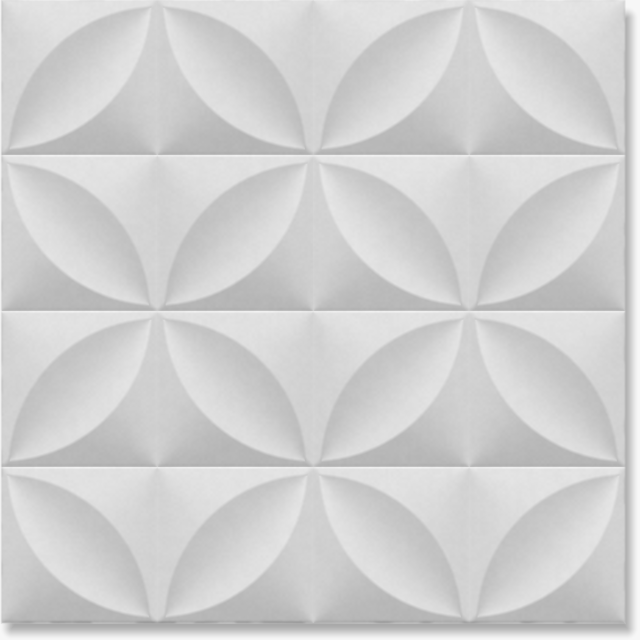
Reproduce this pattern procedurally as a WebGL 1 fragment shader.

```glsl
precision highp float;
// Moulded white wall panel: a 4 by 4 grid of cells, each pressed with a
// diagonal leaf whose direction alternates. Leaves are two crossing discs,
// shaded as bowls lit from above; the corners around them are shaded as fans.

uniform vec2 u_resolution;

float hash(vec2 p) {
  return fract(sin(dot(p, vec2(127.1, 311.7))) * 43758.55);
}

float noise(vec2 p) {
  vec2 i = floor(p);
  vec2 f = fract(p);
  f = f * f * (3.0 - 2.0 * f);
  return mix(mix(hash(i), hash(i + vec2(1.0, 0.0)), f.x),
             mix(hash(i + vec2(0.0, 1.0)), hash(i + 1.0), f.x), f.y);
}

// Signed distance to an axis-aligned box
float boxDistance(vec2 p, vec2 center, vec2 halfSize) {
  vec2 d = abs(p - center) - halfSize;
  return length(max(d, 0.0)) + min(max(d.x, d.y), 0.0);
}

// 0 along the vertical side of a corner, 1 along the horizontal side
float fanAngle(vec2 fromCorner) {
  return atan(fromCorner.x, fromCorner.y + 1e-4) / 1.5708;
}

float bell(float x, float width) {
  return exp(-x * x / (width * width));
}

// Brightness of one cell; p runs 0..1 with the leaf along the rising diagonal
float cellShade(vec2 p, float edge) {
  vec2 lowCorner = vec2(1.0 - p.x, p.y);
  vec2 highCorner = vec2(p.x, 1.0 - p.y);
  float fromUpperRim = 0.952 - length(lowCorner);
  float fromLowerRim = 0.960 - length(highCorner);

  // Fans: grey below the leaf, bright above it
  float lowFan = mix(0.81, 0.72, smoothstep(0.05, 0.95, fanAngle(lowCorner)));
  float highFan = mix(0.825, 0.885, smoothstep(0.0, 0.9, fanAngle(highCorner)));
  lowFan += 0.01 * smoothstep(0.1, 0.7, p.y);
  float side = smoothstep(-0.03, 0.03, p.y - p.x);
  float shade = mix(lowFan, highFan, side);

  // Bowl: dark under the upper rim, bright against the lower rim
  float across = clamp(fromUpperRim / max(fromUpperRim + fromLowerRim, 0.01), 0.0, 1.0);
  float bowl = mix(0.76, 0.885, smoothstep(0.0, 1.0, across));
  bowl += 0.03 * (p.y - 0.5);
  float leaf = smoothstep(-edge, edge, min(fromUpperRim, fromLowerRim));
  return mix(shade, bowl, leaf);
}

void main() {
  vec2 uv = gl_FragCoord.xy / u_resolution;
  float pixel = 1.0 / min(u_resolution.x, u_resolution.y);
  vec2 grid = (uv - vec2(0.002, 0.0262)) / 0.2437;
  vec2 cell = clamp(floor(grid), 0.0, 3.0);
  vec2 p = clamp(grid - cell, 0.0, 1.0);

  // Mirror every other cell so the leaves join into rings
  float rising = mod(cell.x + cell.y, 2.0);
  vec2 mirrored = vec2(mix(1.0 - p.x, p.x, rising), p.y);
  float shade = cellShade(mirrored, max(0.014, pixel * 3.0));
  shade += 0.012 * (hash(cell + 3.0) - 0.5);

  // Seams: a bright lip under each horizontal joint, a faint vertical one
  vec2 seam = fract(grid + 0.5) - 0.5;
  float lip = bell(seam.y + 0.003, 0.007) * (0.4 + 0.4 * sin(3.1416 * p.x));
  shade = mix(shade, 0.96, lip);
  shade -= 0.02 * bell(seam.y - 0.013, 0.01);
  shade += 0.007 * bell(seam.x, 0.014);

  // Plaster grain
  shade += 0.014 * (noise(uv * 230.0) - 0.5) + 0.01 * (noise(uv * 70.0) - 0.5);

  // Worn outer edge, darkest along the bottom
  float panel = boxDistance(uv, vec2(0.4894, 0.5136), vec2(0.4874, 0.4874));
  float wear = 0.04 + 0.12 * smoothstep(0.4, 0.8, noise(uv * 45.0));
  float bottom = 1.0 - smoothstep(0.03, 0.045, uv.y);
  shade -= wear * bell(panel, 0.003) * (0.4 + 0.6 * bottom);

  // Backdrop with a soft shadow thrown to the lower right
  float shadow = boxDistance(uv, vec2(0.499, 0.495), vec2(0.480, 0.476));
  float backdrop = mix(0.66, 0.97, smoothstep(-0.006, 0.020, shadow));

  float outside = smoothstep(-1.5 * pixel, 1.5 * pixel, panel);
  gl_FragColor = vec4(vec3(mix(shade, backdrop, outside)), 1.0);
}
```
